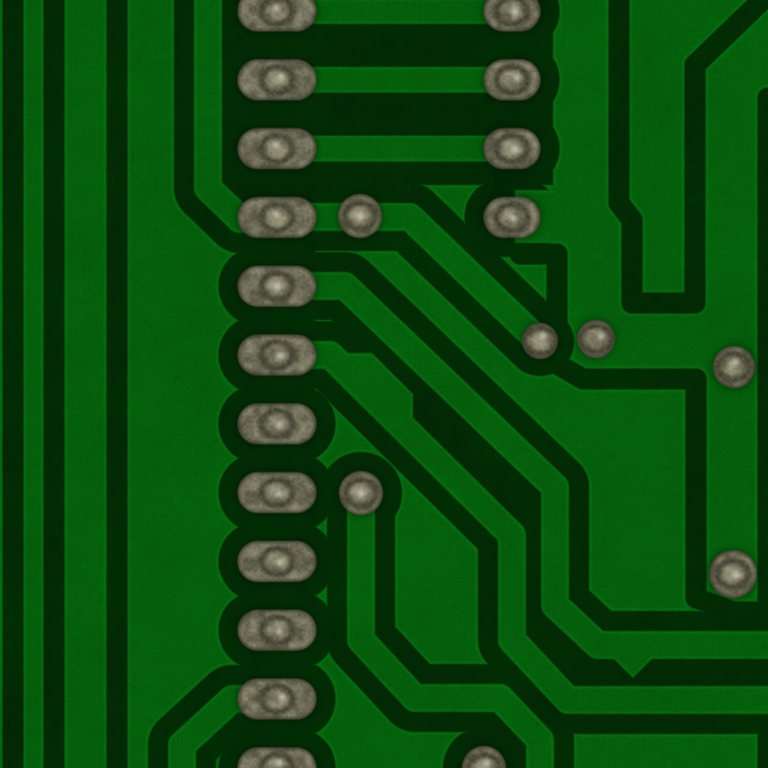
Write a Shadertoy shader that draws this texture.

```glsl
// Green circuit board: a copper pour cut by dark clearance channels, with
// routed traces, rows of oblong solder pads and round vias. Everything is
// built from segment distances on a 768-unit grid (y down), plus hash noise.

const float GRID = 768.0;
const float TRACE = 14.0;        // trace half width
const float CLEAR = 34.0;        // trace centre to pour
const float CHANNEL = 10.5;      // half width of a bare channel
const float PAD = 20.5;          // pad radius
const float PAD_GAP = 19.0;      // pad edge to pour
const float PITCH = 68.8;        // pad row spacing
const float FIRST_ROW = 11.0;
const float SOFT = 1.4;          // edge softness
const vec3 COPPER = vec3(0.015, 0.372, 0.045);
const vec3 BARE = vec3(0.008, 0.163, 0.016);
const vec3 METAL_DARK = vec3(0.22, 0.22, 0.16);
const vec3 METAL_LIGHT = vec3(0.57, 0.56, 0.46);
const vec3 GLINT = vec3(0.78, 0.78, 0.72);
const vec3 VIAS[7] = vec3[7](    // x, y, radius; the first two are isolated
    vec3(361, 493, 22), vec3(484, 768, 22), vec3(360, 216, 22), vec3(540, 341, 18),
    vec3(596, 339, 19), vec3(734, 367, 21), vec3(733, 574, 24));

float hash(vec2 p) {
    return fract(sin(dot(p, vec2(127.1, 311.7))) * 43758.5453);
}

float noise(vec2 p) {
    vec2 i = floor(p), f = fract(p);
    f = f * f * (3.0 - 2.0 * f);
    return mix(mix(hash(i), hash(i + vec2(1, 0)), f.x),
               mix(hash(i + vec2(0, 1)), hash(i + vec2(1, 1)), f.x), f.y);
}

float seg(vec2 p, vec2 a, vec2 b) {
    vec2 v = b - a;
    return length(p - a - v * clamp(dot(p - a, v) / max(dot(v, v), 1e-3), 0.0, 1.0));
}

float route(vec2 p, vec2 a, vec2 b, vec2 c, vec2 d, vec2 e, vec2 f) {
    return min(min(min(seg(p, a, b), seg(p, b, c)), min(seg(p, c, d), seg(p, d, e))), seg(p, e, f));
}

float box(vec2 p, vec2 lo, vec2 hi) {
    vec2 q = max(lo - p, p - hi);
    return length(max(q, 0.0)) + min(max(q.x, q.y), 0.0);
}

// Centre lines of the insulated traces
float traceLines(vec2 p) {
    float d = route(p, vec2(277, 286), vec2(345, 286), vec2(555, 487), vec2(555, 605), vec2(598, 645), vec2(800, 645));
    d = min(d, route(p, vec2(277, 355), vec2(330, 355), vec2(512, 535), vec2(512, 640), vec2(568, 700), vec2(800, 700)));
    d = min(d, route(p, vec2(361, 493), vec2(361, 640), vec2(415, 698), vec2(500, 698), vec2(540, 740), vec2(540, 800)));
    d = min(d, min(seg(p, vec2(277, 217), vec2(410, 217)), seg(p, vec2(410, 217), vec2(540, 342))));
    d = min(d, min(seg(p, vec2(208, -40), vec2(208, 188)), seg(p, vec2(208, 188), vec2(240, 219))));
    d = min(d, min(seg(p, vec2(277, 699), vec2(232, 699)), seg(p, vec2(232, 699), vec2(182, 745))));
    return min(d, seg(p, vec2(182, 745), vec2(182, 800)));
}

// Bare channels that divide the pour
float channels(vec2 p) {
    float d = min(abs(p.x - 13.0), min(abs(p.x - 54.0), abs(p.x - 117.0)));
    d = min(d, route(p, vec2(619, -40), vec2(619, 203), vec2(632, 220), vec2(632, 303), vec2(695, 303), vec2(695, 65)));
    d = min(d, seg(p, vec2(695, 65), vec2(785, -22)));
    d = min(d, route(p, vec2(550, 360), vec2(583, 379), vec2(696, 379), vec2(696, 598), vec2(733, 612), vec2(800, 612)));
    d = min(d, min(seg(p, vec2(520, 254), vec2(557, 254)), seg(p, vec2(557, 254), vec2(557, 345))));
    return min(d, seg(p, vec2(768, 98), vec2(768, 800))) - CHANNEL;
}

// Domed solder with a dark, uneven ring and a small glint
vec3 solder(vec2 q, float d, float seed) {
    float n = noise(q * 0.13 + seed), fine = noise(q * 0.4 + seed * 3.0);
    float r = length(q * vec2(0.85, 1.0));
    float tone = 0.62 + 0.55 * (n - 0.5) + 0.25 * (fine - 0.5);
    tone -= (0.15 + 0.6 * n) * exp(-pow((r - 13.0) / 3.5, 2.0));
    tone += 0.3 * exp(-r * r / 70.0);
    tone *= 0.35 + 0.65 * smoothstep(0.0, 5.0, -d);
    vec3 c = mix(METAL_DARK, METAL_LIGHT, clamp(tone, 0.0, 1.1));
    vec2 g = q - vec2(2.0, -2.0) - 3.0 * vec2(sin(seed), cos(seed));
    return mix(c, GLINT, 0.7 * exp(-dot(g, g) / 14.0));
}

void mainImage(out vec4 fragColor, in vec2 fragCoord) {
    vec2 p = fragCoord / iResolution.xy * GRID;
    p.y = GRID - p.y;
    float soft = max(SOFT, 0.7 * GRID / iResolution.y);

    // Pads: a long left column and a short right one
    float row = clamp(round((p.y - FIRST_ROW) / PITCH), 0.0, 11.0);
    float shortRow = min(row, 3.0);
    vec2 left = vec2(277.0, FIRST_ROW + row * PITCH);
    vec2 right = vec2(512.0, FIRST_ROW + shortRow * PITCH);
    float dLeft = seg(p, left - vec2(19, 0), left + vec2(19, 0)) - PAD;
    float dRight = seg(p, right - vec2(8, 0), right + vec2(8, 0)) - PAD;
    float metal = min(dLeft, dRight);
    vec2 centre = dLeft < dRight ? left : right;

    // Clearance, then vias
    float lines = traceLines(p);
    float gap = min(min(lines - CLEAR, metal - PAD_GAP), channels(p));
    gap = min(gap, box(p, vec2(222, -60), vec2(553, 185)));
    for (int i = 0; i < 7; i++) {
        float d = length(p - VIAS[i].xy) - VIAS[i].z;
        if (i < 2) gap = min(gap, d - PAD_GAP);
        if (d < metal) { metal = d; centre = VIAS[i].xy; }
    }

    // Copper laid back over the clearance
    float copper = min(lines - TRACE, box(p, vec2(515, 190), vec2(580, 243)));
    float bridgeY = FIRST_ROW + min(row, 2.0) * PITCH;
    copper = min(copper, seg(p, vec2(277, bridgeY), vec2(511, bridgeY)) - 13.0);
    float bulge = max((abs(p.x - p.y + 3.0) - 22.0) * 0.707, max(p.x - 413.0, 353.0 - p.y));
    float spur = max((abs(p.x - 633.0) + p.y - 678.0) * 0.707, 650.0 - p.y);
    copper = min(min(copper, -gap), min(bulge, spur));

    // Board colour with mottling, lit edges and grain
    float mottle = noise(p * 0.02) * 0.6 + noise(p * 0.09) * 0.4;
    vec3 col = mix(BARE * (0.9 + 0.25 * mottle), COPPER * (0.95 + 0.1 * mottle), smoothstep(soft, -soft, copper));
    col += vec3(0.02, 0.035, 0.015) * exp(-pow((copper + 1.5) / 1.6, 2.0));
    col *= 0.95 + 0.1 * noise(p * 0.7);

    // Solder and its shadow
    col *= 1.0 - 0.3 * exp(-max(metal, 0.0) / 3.0);
    float seed = hash(centre) * 40.0;
    col = mix(col, solder(p - centre, metal, seed), smoothstep(soft, -soft, metal));
    fragColor = vec4(col, 1.0);
}
```
